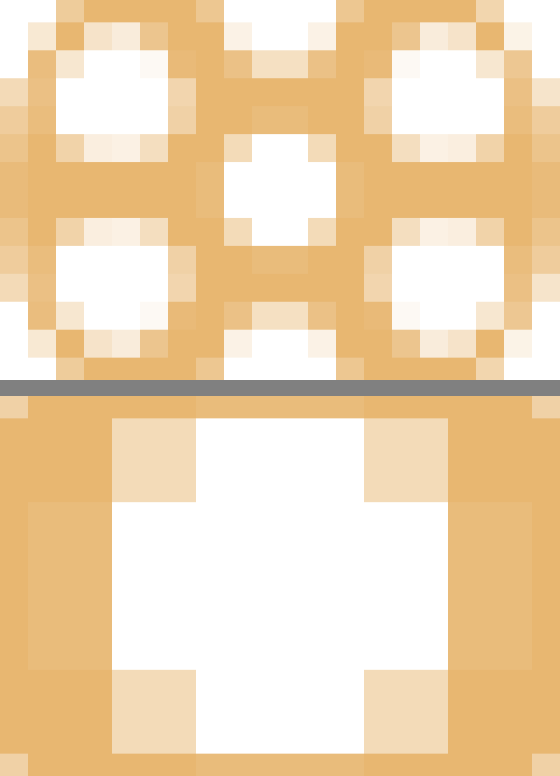
Top, the full canvas; bottom, a detail of the centre.
Give the GLSL for this pattern, as a WebGL 2 fragment shader.

```glsl
#version 300 es
precision highp float;

uniform vec2 u_resolution;
out vec4 outColor;

const vec3 INK = vec3(0.908, 0.716, 0.445);
const vec3 PAPER = vec3(1.0);

// Lengths are in mosaic cells, measured from the canvas centre.
const vec2 GRID = vec2(20.0, 13.6);
const vec2 RING_CENTRE = vec2(5.85, 3.3);
const float RING_RADIUS = 2.3;
const float RING_OUTER_POWER = 1.6;
const float RING_INNER_POWER = 2.5;
const float RING_OUTER_SCALE = 0.9;
const float RING_INNER_SCALE = 1.1;
const float MIDDLE_RADIUS = 2.12;
const float TOP_RADIUS = 2.24;
const float TOP_SCALE = 0.92;
const float CORNER_RADIUS = 2.54;
const float CORNER_SCALE = 0.6;
const float CORNER_LEAN = 0.07;
const float SIDE_FADE = 0.12;

float powerLength(vec2 v, float power) {
  v = pow(abs(v), vec2(power));
  return pow(v.x + v.y, 1.0 / power);
}

// Share of a cell that lies inside an edge at the given radius.
float coverage(float dist, float radius) {
  return clamp(radius - dist + 0.5, 0.0, 1.0);
}

// Egg-shaped opening, flatter towards the horizontal axis.
float ringOpening(vec2 p) {
  vec2 d = p - RING_CENTRE;
  bool outer = d.y > 0.0;
  d.y *= outer ? RING_OUTER_SCALE : RING_INNER_SCALE;
  float power = outer ? RING_OUTER_POWER : RING_INNER_POWER;
  return coverage(powerLength(d, power), RING_RADIUS);
}

float inkAt(vec2 cell) {
  // Wrap to one tile, then mirror into one quadrant.
  vec2 wrapped = mod(cell + 0.5 * GRID, GRID) - 0.5 * GRID;
  vec2 p = abs(wrapped);
  vec2 corner = 0.5 * GRID;

  float opening = ringOpening(p);
  opening = max(opening, coverage(length(p), MIDDLE_RADIUS));

  // Rounded opening across the top and bottom edges.
  vec2 top = vec2(p.x, (p.y - corner.y) * TOP_SCALE);
  opening = max(opening, coverage(length(top), TOP_RADIUS));

  // Diamond opening at the corners, slightly wider on the right.
  vec2 diamond = abs(p - corner) * vec2(1.0, CORNER_SCALE);
  float radius = CORNER_RADIUS + CORNER_LEAN * sign(wrapped.x);
  opening = max(opening, coverage(diamond.x + diamond.y, radius));

  // Soft fade down the side edges.
  float side = clamp(p.x - corner.x + 1.5, 0.0, 1.0);
  opening = max(opening, side * SIDE_FADE * p.y);
  return 1.0 - clamp(opening, 0.0, 1.0);
}

void main() {
  vec2 p = (gl_FragCoord.xy / u_resolution - 0.5) * GRID;
  vec2 pixel = GRID / u_resolution;

  // Flat cells with smooth borders one output pixel wide.
  vec2 shifted = p - 0.5;
  vec2 cell = floor(shifted) + 0.5;
  vec2 blend = clamp((fract(shifted) - 0.5) / pixel + 0.5, 0.0, 1.0);
  float lower = mix(inkAt(cell), inkAt(cell + vec2(1.0, 0.0)), blend.x);
  float upper = mix(inkAt(cell + vec2(0.0, 1.0)), inkAt(cell + 1.0), blend.x);

  outColor = vec4(mix(PAPER, INK, mix(lower, upper, blend.y)), 1.0);
}
```
